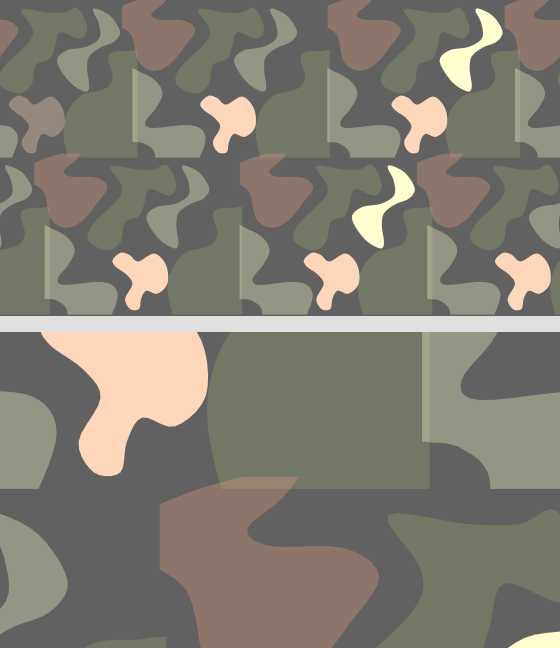
Top: the whole. Bottom: its middle third, enlarged.
Give the GLSL for this pattern, as a WebGL 2 fragment shader.

```glsl
#version 300 es
precision highp float;
// Camouflage of soft blobs in two brick-shifted rows, about three repeats across.
// Each motif is a closed Catmull-Rom outline turned into a signed distance;
// some motifs are cut straight, most are translucent, a few repeats are opaque.

uniform vec2 u_resolution;
out vec4 fragColor;

const float CANVAS_HEIGHT = 432.0;          // design units per canvas height
const vec2 PITCH = vec2(261.5, 214.5);      // repeat size
const float BRICK_SHIFT = 120.0;            // leftward shift of the lower row
const float CUT_BOTTOM = 215.5;             // straight lower edge of a tile
const float FAR = 1000.0;
const float VEIL = 0.33;                    // opacity of translucent motifs

const vec3 GREY   = vec3(0.38, 0.38, 0.38);
const vec3 OLIVE  = vec3(0.45, 0.465, 0.40);
const vec3 SALMON = vec3(0.895, 0.62, 0.50);
const vec3 PEACH  = vec3(0.995, 0.84, 0.73);
const vec3 CREAM  = vec3(1.0, 1.0, 0.81);

// Outline knots of each motif, y pointing down
const int KNOTS = 16;
const int STEPS = 5;
const vec2 SHIELD[KNOTS] = vec2[KNOTS](
  vec2(-14, 30), vec2(-14, 15), vec2(0, 8), vec2(18, 1), vec2(40, -5), vec2(64, -9),
  vec2(56, 5), vec2(40, 19), vec2(50, 27), vec2(84, 28), vec2(100, 41), vec2(86, 63),
  vec2(66, 87), vec2(43, 97), vec2(22, 84), vec2(12, 47));
const vec2 BRANCH[KNOTS] = vec2[KNOTS](
  vec2(104, 13), vec2(140, 17), vec2(164, 17), vec2(181, 11), vec2(194, 38), vec2(184, 53),
  vec2(157, 44), vec2(150, 65), vec2(143, 81), vec2(124, 89), vec2(118, 116), vec2(100, 128),
  vec2(74, 115), vec2(80, 92), vec2(115, 57), vec2(119, 38));
const vec2 WAVE[KNOTS] = vec2[KNOTS](
  vec2(202, 15), vec2(207, 12), vec2(226, 22), vec2(239, 43), vec2(231, 57), vec2(212, 65),
  vec2(197, 77), vec2(194, 94), vec2(197, 118), vec2(191, 125), vec2(170, 112), vec2(153, 84),
  vec2(166, 69), vec2(193, 64), vec2(211, 52), vec2(210, 32));
const vec2 HILL[KNOTS] = vec2[KNOTS](
  vec2(112, 76), vec2(84, 70), vec2(66, 72), vec2(61, 81), vec2(67, 104), vec2(60, 119),
  vec2(44, 125), vec2(25, 130), vec2(9, 146), vec2(1, 166), vec2(0, 188), vec2(6, 215),
  vec2(14, 235), vec2(60, 245), vec2(112, 235), vec2(118, 150));
const vec2 BOOT[KNOTS] = vec2[KNOTS](
  vec2(-12, 98), vec2(14, 100), vec2(34, 113), vec2(41, 129), vec2(32, 148), vec2(18, 166),
  vec2(26, 175), vec2(70, 171), vec2(92, 175), vec2(100, 190), vec2(92, 215), vec2(80, 235),
  vec2(36, 235), vec2(30, 208), vec2(16, 196), vec2(-14, 183));
const vec2 CLOVER[KNOTS] = vec2[KNOTS](
  vec2(1, 141), vec2(12, 131), vec2(24, 134), vec2(36, 143), vec2(58, 132), vec2(74, 148),
  vec2(76, 173), vec2(62, 187), vec2(47, 183), vec2(40, 194), vec2(37, 208), vec2(25, 208),
  vec2(18, 194), vec2(28, 174), vec2(20, 161), vec2(5, 150));

vec2 catmullRom(vec2 a, vec2 b, vec2 c, vec2 d, float t) {
  return 0.5 * (2.0 * b + t * (c - a + t * (2.0 * a - 5.0 * b + 4.0 * c - d
       + t * (3.0 * (b - c) + d - a))));
}

// Signed distance to the closed spline, negative inside
float blob(vec2 p, vec2 knots[KNOTS]) {
  float nearest = FAR * FAR, side = 1.0;
  vec2 start = knots[0];
  for (int i = 0; i < KNOTS; i++) {
    vec2 a = knots[(i + KNOTS - 1) % KNOTS], b = knots[i];
    vec2 c = knots[(i + 1) % KNOTS], d = knots[(i + 2) % KNOTS];
    for (int j = 1; j <= STEPS; j++) {
      vec2 end = catmullRom(a, b, c, d, float(j) / float(STEPS));
      vec2 edge = end - start, rel = p - start;
      vec2 gap = rel - edge * clamp(dot(rel, edge) / max(dot(edge, edge), 1e-6), 0.0, 1.0);
      nearest = min(nearest, dot(gap, gap));
      bool above = start.y > p.y;
      if (above != (end.y > p.y) && (rel.x * edge.y < rel.y * edge.x) == (edge.y > 0.0))
        side = -side;
      start = end;
    }
  }
  return side * sqrt(nearest);
}

// Straight cuts: keeps only what lies between two corners
float cut(float dist, vec2 p, vec2 low, vec2 high) {
  vec2 outside = max(low - p, p - high);
  return max(dist, max(outside.x, outside.y));
}

// Local position in the nearest repeat (xy) and its column number (z)
vec3 place(vec2 p, vec2 middle, float left, float oddShift) {
  float row = clamp(round((p.y - middle.y) / PITCH.y), 0.0, 1.0);
  p += row * vec2(BRICK_SHIFT, -PITCH.y);
  float column = round((p.x - left - middle.x) / PITCH.x);
  p.x -= left + column * PITCH.x + oddShift * mod(column, 2.0);
  return vec3(p, column);
}

vec3 paint(vec3 base, vec3 ink, float dist, float opacity, float pixel) {
  return mix(base, ink, opacity * clamp(0.5 - dist / pixel, 0.0, 1.0));
}

void main() {
  float pixel = CANVAS_HEIGHT / u_resolution.y;
  vec2 p = vec2(gl_FragCoord.x, u_resolution.y - gl_FragCoord.y) * pixel;
  vec3 color = GREY;

  // Solid olive motifs
  vec3 cell = place(p, vec2(50, 143), 87.0, 1.5);
  float dist = cut(blob(cell.xy, HILL), cell.xy, vec2(-FAR), vec2(101, CUT_BOTTOM));
  color = paint(color, OLIVE, dist, 1.0, pixel);
  cell = place(p, vec2(134, 70), -75.0, -19.5);
  color = paint(color, OLIVE, blob(cell.xy, BRANCH), 1.0, pixel);

  // Translucent motifs with straight cuts
  cell = place(p, vec2(50, 157), 181.0, 5.0);
  dist = cut(blob(cell.xy, BOOT), cell.xy, vec2(0, -FAR), vec2(FAR, CUT_BOTTOM));
  color = paint(color, CREAM, dist, VEIL, pixel);
  cell = place(p, vec2(50, 46), -75.0, -19.5);
  dist = cut(blob(cell.xy, SHIELD), cell.xy, vec2(0, -4.5), vec2(FAR));
  color = paint(color, SALMON, dist, VEIL, pixel);

  // Motifs whose opacity changes every fourth column
  cell = place(p, vec2(196, 68), -75.0, -19.5);
  float opacity = mod(cell.z, 4.0) == 2.0 ? 1.0 : VEIL;
  color = paint(color, CREAM, blob(cell.xy, WAVE), opacity, pixel);
  cell = place(p, vec2(38, 170), 11.5, 0.0);
  opacity = mod(cell.z, 4.0) == 0.0 ? VEIL : 1.0;
  color = paint(color, PEACH, blob(cell.xy, CLOVER), opacity, pixel);

  fragColor = vec4(color, 1.0);
}
```
